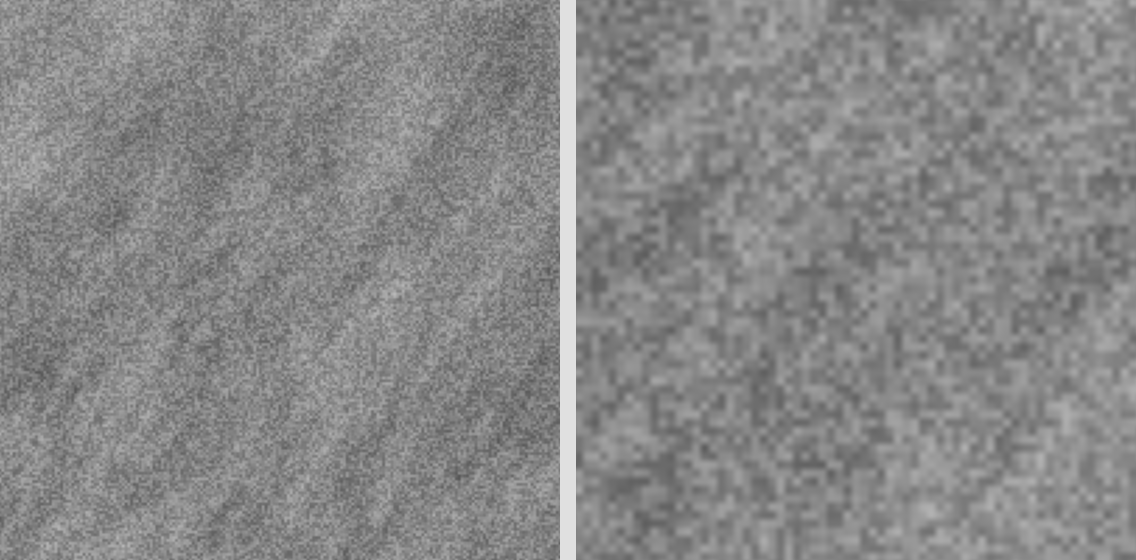
Left, the full canvas; right, a detail of the centre.
Write a WebGL 2 fragment shader that draws this texture.

```glsl
#version 300 es
precision highp float;
// Grey grainy stone: a fine soft-edged grain lies over faint slanted streaks
// and broad cloudy patches. All layers are value noise, the streaks stretched
// along a gently bent diagonal, with one shaded fold at the lower right.

uniform vec2 u_resolution;
out vec4 fragColor;

const float BASE_GREY     = 0.543;
const float GRAIN_CELLS   = 200.0;           // fine grains across the canvas
const float GRAIN_AMOUNT  = 0.200;
const float CLUMP_CELLS   = 105.0;           // small clusters of grains
const float CLUMP_AMOUNT  = 0.070;
const float STREAK_ANGLE  = 0.95;            // radians above horizontal
const vec2  STREAK_CELLS  = vec2(13.0, 46.0); // along, across
const float STREAK_AMOUNT = 0.085;
const vec2  PATCH_CELLS   = vec2(6.5, 14.0);
const float PATCH_AMOUNT  = 0.085;
const vec2  CLOUD_CELLS   = vec2(2.3, 4.5);
const float CLOUD_AMOUNT  = 0.060;
const float BEND          = 0.035;           // waviness of the streaks
const float FOLD_SHADE    = 0.030;

// Integer hash of a lattice point, 0 to 1
float hash(ivec2 cell, uint seed) {
    uvec2 q = uvec2(cell + 4096) * uvec2(1597334673u, 3812015801u);
    uint h = q.x ^ q.y ^ (seed * 2654435769u);
    h = (h ^ (h >> 16)) * 2146121005u;
    h = (h ^ (h >> 15)) * 2221713035u;
    h ^= h >> 16;
    return float(h >> 8) / 16777216.0;
}

// Smooth value noise, -0.5 to 0.5
float noise(vec2 p, uint seed) {
    ivec2 cell = ivec2(floor(p));
    vec2 f = fract(p);
    f = f * f * (3.0 - 2.0 * f);
    float low  = mix(hash(cell, seed), hash(cell + ivec2(1, 0), seed), f.x);
    float high = mix(hash(cell + ivec2(0, 1), seed), hash(cell + ivec2(1, 1), seed), f.x);
    return mix(low, high, f.y) - 0.5;
}

// Coordinates along and across the streaks, gently bent
vec2 streakSpace(vec2 p) {
    vec2 along = vec2(cos(STREAK_ANGLE), sin(STREAK_ANGLE));
    vec2 s = vec2(dot(p, along), dot(p, vec2(-along.y, along.x)));
    s += BEND * vec2(noise(p * 5.0, 1u), noise(p * 5.0, 2u));
    return s;
}

void main() {
    vec2 p = gl_FragCoord.xy / u_resolution.y;
    vec2 s = streakSpace(p);

    // Slanted structure, streakier toward the bottom
    float streakiness = mix(1.2, 0.75, smoothstep(0.2, 0.9, p.y));
    float grey = BASE_GREY;
    grey += CLOUD_AMOUNT * noise(s * CLOUD_CELLS, 3u);
    grey += PATCH_AMOUNT * noise(s * PATCH_CELLS, 4u);
    grey += STREAK_AMOUNT * streakiness * noise(s * STREAK_CELLS, 5u);

    // Shaded fold with a soft, slightly wavy edge
    float foldSide = p.x - 0.735 - 0.43 * p.y + 0.08 * noise(p * 7.0, 6u);
    grey -= FOLD_SHADE * smoothstep(-0.015, 0.03, foldSide);

    // Grain
    grey += CLUMP_AMOUNT * noise(p * CLUMP_CELLS, 7u);
    grey += GRAIN_AMOUNT * noise(p * GRAIN_CELLS, 8u);

    fragColor = vec4(vec3(grey), 1.0);
}
```
